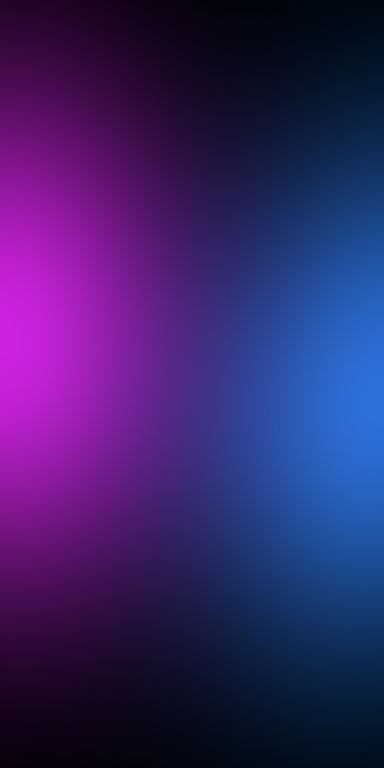
This background is drawn by a Shadertoy shader. Its source:

```glsl
// Soft magenta glow on the left and blue glow on the right, over black.
#define MAGENTA vec3(0.83, 0.14, 0.88)
#define BLUE vec3(0.19, 0.45, 0.86)
#define MAGENTA_CENTER vec2(0.0, 0.56)
#define BLUE_CENTER vec2(1.0, 0.48)
#define MAGENTA_FALLOFF vec2(4.7, 8.7)
#define BLUE_FALLOFF vec2(4.3, 8.6)
#define BLUE_TILT 0.10
#define BLACK_POINT vec3(0.025, 0.01, 0.015)

// Elliptical Gaussian glow, optionally sheared along its horizontal axis.
float glow(vec2 uv, vec2 center, vec2 falloff, float tilt) {
    vec2 offset = uv - center;
    offset.y -= tilt * offset.x;
    return exp(-dot(falloff, offset * offset));
}

void mainImage(out vec4 fragColor, in vec2 fragCoord) {
    vec2 uv = fragCoord / iResolution.xy;

    // Add the two lights, then deepen the shadows.
    vec3 color = MAGENTA * glow(uv, MAGENTA_CENTER, MAGENTA_FALLOFF, 0.0)
               + BLUE * glow(uv, BLUE_CENTER, BLUE_FALLOFF, BLUE_TILT);
    color = max(color - BLACK_POINT, 0.0);

    fragColor = vec4(color, 1.0);
}
```
